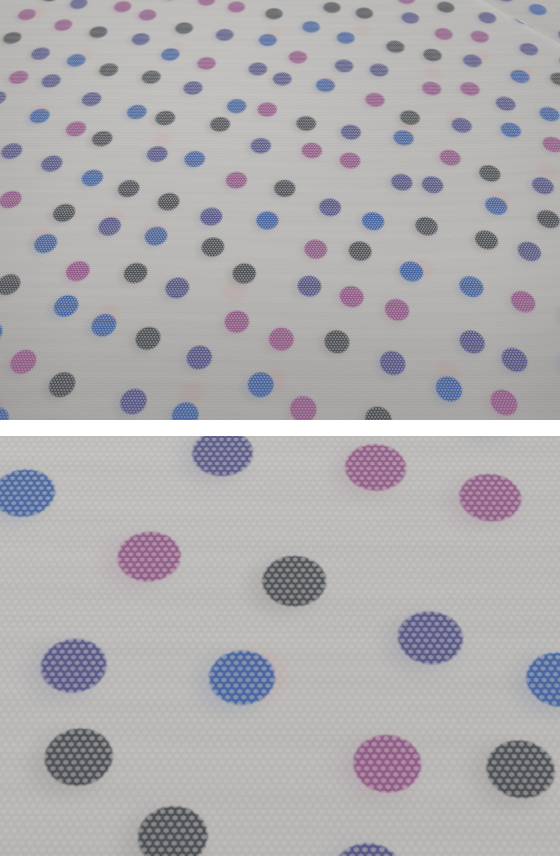
Top, the full canvas; bottom, a detail of the centre.
A Shadertoy shader for this texture:

```glsl
const float CELL = 0.146;    // dot spacing on the cloth
const float MESH = 0.0077;   // knit hole spacing on the cloth

vec2 hash2(vec2 p) {
    return fract(sin(vec2(dot(p, vec2(127.1, 311.7)), dot(p, vec2(269.5, 183.3)))) * 4375.85);
}

// Cellular lookup: x = distance to the nearest dot centre, y = its ink number
vec2 nearestDot(vec2 p) {
    p = mat2(0.94, 0.34, -0.34, 0.94) * p / CELL;
    vec2 home = floor(p);
    vec2 best = vec2(9.0, 0.0);
    for (int j = -1; j <= 1; j++)
    for (int i = -1; i <= 1; i++) {
        vec2 id = home + vec2(i, j);
        vec2 rnd = hash2(id);
        float d = length(p - id - 0.5 - 0.4 * (rnd - 0.5));
        float ink = mod(id.x + 2.0 * id.y + floor(1.4 * hash2(id + 7.0).x), 4.0);
        if (d < best.x) best = vec2(d, ink);
    }
    return vec2(best.x * CELL, best.y);
}

vec3 inkColor(float ink) {
    if (ink < 0.5) return vec3(0.27, 0.39, 0.63);   // blue
    if (ink < 1.5) return vec3(0.57, 0.35, 0.53);   // pink
    if (ink < 2.5) return vec3(0.30, 0.31, 0.33);   // charcoal
    return vec3(0.34, 0.34, 0.53);                  // violet
}

// Hexagonal net: 0 in the holes, 1 on the threads
float net(vec2 p) {
    vec2 r = vec2(1.0, 1.732);
    vec2 a = mod(p, r) - 0.5 * r;
    vec2 b = mod(p + 0.5 * r, r) - 0.5 * r;
    vec2 g = abs(dot(a, a) < dot(b, b) ? a : b);
    return smoothstep(0.16, 0.46, max(g.x, dot(g, vec2(0.5, 0.866))));
}

void mainImage(out vec4 fragColor, in vec2 fragCoord) {
    vec2 uv = fragCoord / iResolution.y;
    float aspect = iResolution.x / iResolution.y;

    // Cloth plane receding towards the top
    float depth = 1.0 - 0.37 * uv.y;
    vec2 cloth = vec2(uv.x - 0.5 * aspect, uv.y) / depth;
    float px = 1.0 / (iResolution.y * depth * depth);

    // Folded corner, upper right
    float fold = dot(uv - vec2(aspect - 0.187, 1.0), vec2(0.486, 0.874));
    float folded = smoothstep(-0.002, 0.002, fold);
    cloth += step(0.0, fold) * vec2(0.37, 0.21);

    // Lighting and faint streaks along the weave
    float light = mix(0.65, 0.718, smoothstep(0.0, 0.42, uv.y));
    vec2 glare = (uv - vec2(0.52, 0.80)) / vec2(0.42, 0.32);
    light += 0.035 * exp(-dot(glare, glare));
    light -= 0.035 * smoothstep(0.45, 0.75, abs(uv.x - 0.5 * aspect)) * (1.0 - 0.6 * uv.y);
    light += 0.003 * sin(cloth.y * 83.0 + 2.0 * sin(cloth.x * 5.0))
           + 0.003 * sin(cloth.y * 191.0 + 3.0 * sin(cloth.x * 3.0 + 1.0));
    light += 0.03 * exp(-pow(fold / 0.012, 2.0)) - 0.04 * folded * exp(-fold / 0.03);
    vec3 col = light * vec3(1.008, 1.0, 0.988);

    // Knit, fading to its mean where too fine to resolve
    float detail = 1.0 - smoothstep(0.4, 0.9, px / MESH);
    float thread = mix(0.58, net(cloth / MESH), detail);
    col *= 1.0 + 0.04 * (0.58 - thread);

    // Pink dots of the layer beneath, showing through
    vec2 ghost = nearestDot(cloth + vec2(3.31, 1.87));
    float pink = 1.0 - step(0.5, abs(ghost.y - 1.0));
    col = mix(col, col * vec3(1.02, 0.95, 0.95),
              0.7 * pink * (1.0 - smoothstep(0.016, 0.044, ghost.x)));

    // Soft coloured shadow beside each dot
    vec2 halo = nearestDot(cloth + vec2(0.010, 0.006));
    col = mix(col, inkColor(halo.y), 0.14 * (1.0 - smoothstep(0.015, 0.052, halo.x)));

    // Printed dots, ink held by the threads
    vec2 spot = nearestDot(cloth);
    float blur = px + 0.0012;
    float cover = 1.0 - smoothstep(-blur, blur, spot.x - 0.0315);
    float strength = mix(1.0, 0.88, smoothstep(0.3, 1.0, uv.y));
    col = mix(col, inkColor(spot.y), cover * strength * mix(0.4, 0.98, thread));

    fragColor = vec4(col, 1.0);
}
```
